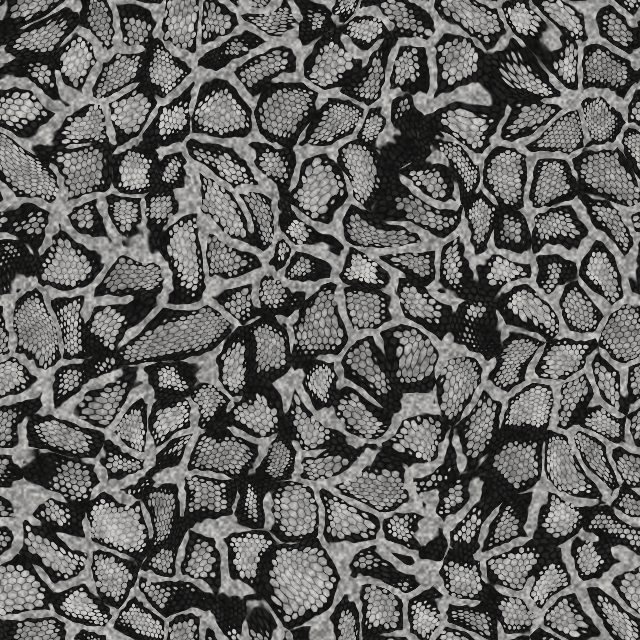
Write a WebGL 1 fragment shader that draws this texture.

```glsl
precision highp float;

// Monochrome snake skin: stretched Voronoi patches filled with small hexagonal
// scales, ringed by dark bands and separated by pale, lumpy ribbons.
// Every cell lookup wraps, so opposite edges of the canvas join seamlessly.

uniform vec2 u_resolution;

const float PATCHES = 13.0;          // patches across the canvas
const vec2 HEX = vec2(1.0, 1.7320508);
const vec3 TINT = vec3(1.0, 0.996, 0.98);

struct Patch {
  float edge;     // 0 on the border, growing towards the middle
  vec2 offset;    // position relative to the patch site
  vec2 id;
};

vec2 hash2(vec2 p) {
  vec3 q = fract(p.xyx * vec3(0.1031, 0.1030, 0.0973));
  q += dot(q, q.yzx + 33.33);
  return fract((q.xx + q.yz) * q.zy);
}

vec2 wrapCell(vec2 cell, float period) {
  return floor(mod(cell + 0.5, period));
}

// Two channels of value noise, repeating after a whole number of cells.
vec2 noise2(vec2 p, float period, float seed) {
  vec2 cell = floor(p);
  vec2 f = p - cell;
  f = f * f * (3.0 - 2.0 * f);
  vec2 a = hash2(wrapCell(cell, period) + seed);
  vec2 b = hash2(wrapCell(cell + vec2(1.0, 0.0), period) + seed);
  vec2 c = hash2(wrapCell(cell + vec2(0.0, 1.0), period) + seed);
  vec2 d = hash2(wrapCell(cell + 1.0, period) + seed);
  return mix(mix(a, b, f.x), mix(c, d, f.x), f.y);
}

// Noise in patch units, with a whole number of cells per patch unit.
float patchNoise(vec2 g, float frequency, float seed) {
  return noise2(g * frequency, PATCHES * frequency, seed).x;
}

vec2 rotate(vec2 p, float angle) {
  float c = cos(angle), s = sin(angle);
  return vec2(c * p.x - s * p.y, s * p.x + c * p.y);
}

float patchAngle(vec2 id) {
  return 6.2831853 * hash2(id + 71.0).x;
}

// Nearest patch, each measured along its own stretched axes.
Patch findPatch(vec2 g) {
  vec2 home = floor(g);
  Patch best = Patch(0.0, vec2(0.0), vec2(0.0));
  float first = 9.0, second = 9.0;
  for (int j = -2; j <= 2; j++) {
    for (int i = -2; i <= 2; i++) {
      vec2 cell = home + vec2(float(i), float(j));
      vec2 id = wrapCell(cell, PATCHES);
      vec2 offset = g - cell - 0.5 - 0.85 * (hash2(id + 7.0) - 0.5);
      float d = length(rotate(offset, patchAngle(id)) * vec2(0.75, 1.25));
      if (d < first) {
        second = first;
        first = d;
        best.offset = offset;
        best.id = id;
      } else {
        second = min(second, d);
      }
    }
  }
  best.edge = second - first;
  return best;
}

// Offset from the centre of the nearest cell in a hexagonal lattice.
vec2 hexOffset(vec2 q) {
  vec2 a = mod(q, HEX) - 0.5 * HEX;
  vec2 b = mod(q - 0.5 * HEX, HEX) - 0.5 * HEX;
  return dot(a, a) < dot(b, b) ? a : b;
}

// Rounded hexagon distance: 0 in the centre, about 0.5 at the rim.
float scaleDistance(vec2 f) {
  vec2 a = abs(f);
  return mix(max(a.x, dot(a, vec2(0.5, 0.866))), length(f), 0.35);
}

float disc(float d, float radius, float blur) {
  return 1.0 - smoothstep(radius - blur, radius + blur, d);
}

void main() {
  vec2 uv = gl_FragCoord.xy / u_resolution;
  float pixel = PATCHES / min(u_resolution.x, u_resolution.y);

  // Bend the plane so that patches and ribbons flow.
  vec2 bend = 0.050 * (noise2(uv * 6.0, 6.0, 11.0) - 0.5)
            + 0.024 * (noise2(uv * 17.0, 17.0, 23.0) - 0.5);
  vec2 g = (uv + bend) * PATCHES;
  Patch skin = findPatch(g);
  vec2 traits = hash2(skin.id + 131.0);

  // Scales follow the axis of their patch.
  float angle = patchAngle(skin.id);
  float density = mix(6.8, 9.5, traits.x);
  vec2 stretch = density * vec2(0.88, 1.1);
  vec2 wobble = 0.5 * (noise2(g * 4.0, PATCHES * 4.0, 37.0) - 0.5);
  vec2 q = rotate(skin.offset, angle) * stretch + wobble;
  vec2 f = hexOffset(q);
  float d = scaleDistance(f);
  float blur = 0.55 * pixel * density;

  // Each scale takes its size from the pattern at its own centre.
  vec2 centre = g - rotate(f / stretch, -angle);
  float ringWidth = 0.29 + 0.26 * (patchNoise(centre, 2.0, 41.0) - 0.5)
                  + 0.16 * (patchNoise(centre, 5.0, 43.0) - 0.5);
  float depth = findPatch(centre).edge - ringWidth;
  float growth = smoothstep(-0.07, 0.07, depth);
  float scaleMask = disc(d, 0.45 * growth, blur) * min(1.0, 3.0 * growth);

  // Tones: grainy dark ground, pale domed scales, softer gaps inside patches.
  float grain = noise2(uv * 256.0, 256.0, 53.0).x - 0.5;
  float vein = noise2(uv * 128.0, 128.0, 59.0).y - 0.5;
  float ground = 0.05 + 0.09 * disc(d, 0.34, blur) * patchNoise(g, 6.0, 61.0)
               + 0.05 * (grain + 0.5);
  float shade = 0.61 + 0.12 * (traits.y - 0.5)
              + 0.16 * (patchNoise(g, 3.0, 67.0) - 0.5);
  float light = shade * (1.08 - 0.55 * d * d) + 0.22 * grain + 0.10 * vein;
  float gapFill = smoothstep(0.02, 0.28, depth) * mix(0.3, 0.85, traits.y);
  float tone = mix(mix(ground, light, gapFill), light, scaleMask);

  // Lumpy ribbon along the borders, thinning out in places.
  float ribbonWidth = 0.16 * smoothstep(0.12, 0.55, patchNoise(g, 2.0, 73.0));
  float lumps = 0.13 * (patchNoise(g, 8.0, 79.0) - 0.5);
  float ribbon = disc(skin.edge + lumps, ribbonWidth, 1.2 * pixel)
               * smoothstep(0.01, 0.05, ribbonWidth);
  float beads = patchNoise(g, 13.0, 83.0) - 0.5;
  float ribbonTone = 0.61 + 0.26 * beads + 0.24 * grain;
  tone = mix(tone, ribbonTone, ribbon);

  gl_FragColor = vec4(clamp(tone, 0.03, 0.8) * TINT, 1.0);
}
```
